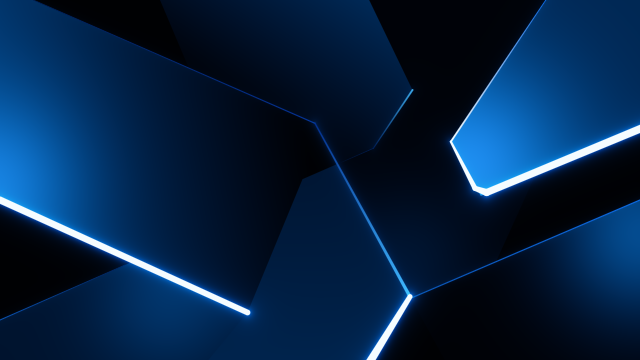
This background is drawn by a Shadertoy shader. Its source:

```glsl
// Overlapping dark blue glass panels with glowing neon edges.

// Signed distance to the line a-b, positive to the right of its direction (y down).
float side(vec2 p, vec2 a, vec2 b) {
    vec2 d = normalize(b - a), q = p - a;
    return d.x * q.y - d.y * q.x;
}

// Deep navy to azure, t in 0..1.
vec3 blue(float t) {
    t = clamp(t, 0.0, 1.1);
    return vec3(0.1 * pow(t, 4.0), 0.52 * pow(t, 1.2), 0.9 * t);
}

// Soft round light, 1 at its centre.
float spot(vec2 p, vec2 centre, float radius) {
    vec2 q = (p - centre) / radius;
    return exp(-dot(q, q));
}

// Width of the edge smoothing.
float soft() { return 0.7 * 4.32 / iResolution.y; }

void panel(inout vec3 col, float d, float light) {
    col = mix(col, blue(light), smoothstep(-soft(), soft(), d));
}

// Segment whose half width and colour run from a to b, with a halo around it.
void beam(inout vec3 col, vec2 p, vec2 a, vec2 b, vec2 width, vec3 tintA, vec3 tintB, float glow) {
    vec2 ab = b - a;
    float h = clamp(dot(p - a, ab) / dot(ab, ab), 0.0, 1.0);
    float d = length(p - a - ab * h) - mix(width.x, width.y, h);
    float halo = exp(-max(d, 0.0) / 0.035) + 0.35 * exp(-max(d, 0.0) / 0.13);
    col = max(col, col + vec3(0.0, 0.27, 0.7) * glow * halo * (1.0 - col));
    col = mix(col, mix(tintA, tintB, h), 1.0 - smoothstep(-soft(), soft(), d));
}

void mainImage(out vec4 fragColor, in vec2 fragCoord) {
    // Canvas is 4.32 units high, y pointing down.
    vec2 p = vec2(fragCoord.x, iResolution.y - fragCoord.y) * 4.32 / iResolution.y;

    // Corners shared by several panels
    vec2 peak = vec2(3.78, 1.48), elbow = vec2(4.92, 3.56), fold = vec2(3.63, 2.15);
    vec2 tip = vec2(4.95, 1.08), notch = vec2(4.48, 1.78), stop = vec2(2.97, 3.75);
    vec2 foot = vec2(4.44, 4.34), leftEnd = vec2(0.0, 2.40);
    vec2 hook = vec2(5.41, 1.70), chin = vec2(5.77, 2.35);

    float ridge = side(p, peak, elbow);
    float leftBeam = side(p, leftEnd, stop);
    float rightRay = side(p, vec2(4.95, 3.57), vec2(7.68, 2.40));
    float footEdge = side(p, elbow, foot);
    float foldEdge = side(p, fold, notch);

    vec3 col = blue(0.012);

    // Dark centre panel
    float d = min(-ridge, min(-rightRay, side(p, vec2(5.98, 3.08), vec2(6.37, 2.22)) * -1.0));
    panel(col, d, 0.035 + 0.17 * spot(p, vec2(4.9, 3.1), 0.9));

    // Top panel
    d = min(-side(p, vec2(1.92, 0.0), vec2(2.25, 0.78)), side(p, vec2(4.43, 0.0), tip));
    d = min(d, min(side(p, tip, notch), -foldEdge));
    panel(col, d, 0.16 + 0.1 * (p.x - 3.0) - 0.15 * (p.y - 0.5));

    // Lower right panel
    panel(col, min(rightRay, -footEdge), 0.025 + 0.6 * spot(p, vec2(7.7, 2.8), 1.1));

    // Lower left panel
    d = min(side(p, vec2(0.0, 3.84), vec2(1.5, 3.18)), leftBeam);
    panel(col, d, 0.2 + 0.25 * spot(p, vec2(2.0, 3.6), 0.9));

    // Large left panel
    d = min(side(p, vec2(0.4, 0.0), peak), min(-leftBeam, ridge));
    panel(col, d, max(0.5 - 0.135 * p.x + 0.03 * (p.y - 1.5), 0.01)
        + 0.45 * spot(p, vec2(0.0, 2.2), 1.1));

    // Bottom centre panel, its left edge bent at the end of the beam
    d = max(-side(p, fold, stop), -side(p, stop, vec2(2.5, 4.32)));
    d = max(-side(p, fold, stop), min(d, p.y - stop.y));
    d = min(min(d, foldEdge), min(ridge, footEdge));
    panel(col, d, 0.24 + 0.05 * (p.y - 2.5));

    // Bright upper right panel
    d = min(-side(p, vec2(6.55, 0.0), hook), -side(p, hook, chin));
    d = min(d, -side(p, chin, vec2(7.68, 1.54)));
    panel(col, d, 0.36 + 0.68 * spot(p, vec2(5.6, 2.0), 1.3));

    // Thin lit edges
    vec3 dim = vec3(0.0, 0.12, 0.34), azure = vec3(0.05, 0.42, 0.9);
    vec3 cyan = vec3(0.25, 0.72, 1.0), white = vec3(0.96, 0.99, 1.0);
    beam(col, p, vec2(0.4, 0.0), peak, vec2(0.004, 0.007), dim, vec3(0.02, 0.2, 0.6), 0.04);
    beam(col, p, peak, elbow, vec2(0.008, 0.02), vec3(0.01, 0.18, 0.55), cyan, 0.2);
    beam(col, p, tip, notch, vec2(0.011, 0.006), cyan * 0.9, dim, 0.08);
    beam(col, p, notch, vec2(4.07, 1.96), vec2(0.004), dim, dim * 0.4, 0.0);
    beam(col, p, vec2(4.95, 3.57), vec2(7.68, 2.40), vec2(0.007), azure * 0.8, azure, 0.08);
    beam(col, p, vec2(0.0, 3.84), vec2(1.5, 3.18), vec2(0.006, 0.004), azure * 0.8, dim, 0.05);
    beam(col, p, vec2(6.55, 0.0), hook, vec2(0.005, 0.011), azure, white, 0.1);

    // Thick neon tubes
    beam(col, p, leftEnd, stop, vec2(0.042, 0.034), white, white, 0.7);
    beam(col, p, elbow, foot, vec2(0.03, 0.048), white, white, 0.7);
    beam(col, p, hook, vec2(5.70, 2.26), vec2(0.013, 0.03), white, white, 0.35);
    beam(col, p, vec2(5.70, 2.26), vec2(5.84, 2.31), vec2(0.03, 0.042), white, white, 0.3);
    beam(col, p, vec2(5.84, 2.31), vec2(7.72, 1.53), vec2(0.042, 0.046), white, white, 0.7);

    fragColor = vec4(col, 1.0);
}
```
